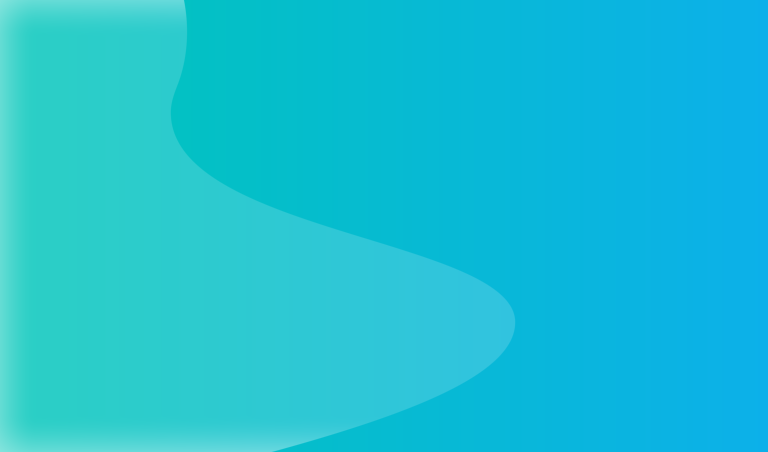
Reproduce this background procedurally as a Shadertoy shader.

```glsl
const float ASPECT = 1.695;                        // design width for a height of 1
const vec3 TEAL = vec3(0.000, 0.776, 0.722);
const vec3 BLUE = vec3(0.049, 0.691, 0.915);
const float VEIL_ALPHA = 0.165;
const float GLOW_ALPHA = 0.56;
const float GLOW_WIDTH = 0.082;
const int SOLVE_STEPS = 18;

// Joints of the wave edge, from top to bottom
const vec2 TOP    = vec2(0.406, 1.000);
const vec2 NECK   = vec2(0.393, 0.815);
const vec2 HOLLOW = vec2(0.377, 0.751);
const vec2 BULGE  = vec2(1.137, 0.287);
const vec2 BOTTOM = vec2(0.600, 0.000);

vec2 bezier(vec2 a, vec2 b, vec2 c, vec2 d, float t) {
    float s = 1.0 - t;
    return s*s*s*a + 3.0*s*s*t*b + 3.0*s*t*t*c + t*t*t*d;
}

vec2 bezierTangent(vec2 a, vec2 b, vec2 c, vec2 d, float t) {
    float s = 1.0 - t;
    return s*s*(b - a) + 2.0*s*t*(c - b) + t*t*(d - c);
}

// Approximate signed distance to a curve whose height falls steadily
float curveDistance(vec2 p, vec2 a, vec2 b, vec2 c, vec2 d) {
    float low = 0.0, high = 1.0;
    for (int i = 0; i < SOLVE_STEPS; i++) {
        float mid = 0.5*(low + high);
        if (bezier(a, b, c, d, mid).y > p.y) low = mid;
        else high = mid;
    }
    float t = 0.5*(low + high);
    vec2 tangent = normalize(bezierTangent(a, b, c, d, t));
    return (p.x - bezier(a, b, c, d, t).x)*abs(tangent.y);
}

// Negative to the left of the wave edge
float waveDistance(vec2 p) {
    if (p.y > NECK.y)
        return curveDistance(p, TOP, vec2(0.419, 0.934), vec2(0.413, 0.868), NECK);
    if (p.y > HOLLOW.y)
        return curveDistance(p, NECK, vec2(0.384, 0.792), vec2(0.377, 0.773), HOLLOW);
    if (p.y > BULGE.y)
        return curveDistance(p, HOLLOW, vec2(0.377, 0.483), vec2(1.137, 0.472), BULGE);
    return curveDistance(p, BULGE, vec2(1.137, 0.172), vec2(0.905, 0.084), BOTTOM);
}

// Soft light along the left, top and bottom borders
float borderGlow(vec2 p) {
    vec3 inset = vec3(p.x, p.y, 1.0 - p.y);
    vec3 cover = smoothstep(-GLOW_WIDTH, GLOW_WIDTH, inset);
    return 1.0 - cover.x*cover.y*cover.z;
}

void mainImage(out vec4 fragColor, in vec2 fragCoord) {
    vec2 uv = fragCoord/iResolution.xy;
    vec2 p = uv*vec2(ASPECT, 1.0);
    float pixel = 1.0/iResolution.y;

    // Horizontal gradient
    vec3 base = mix(TEAL, BLUE, uv.x);

    // Pale veil with glowing borders
    vec3 veil = mix(base, vec3(1.0), VEIL_ALPHA);
    veil = mix(veil, vec3(1.0), GLOW_ALPHA*borderGlow(p));

    float inside = 1.0 - smoothstep(-0.75*pixel, 0.75*pixel, waveDistance(p));
    fragColor = vec4(mix(base, veil, inside), 1.0);
}
```
